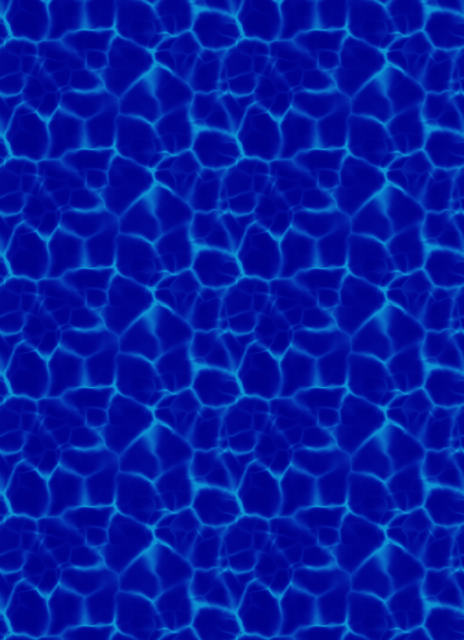
Write a Shadertoy shader that draws this texture.

```glsl
// Tiled deep-blue water surface with a web of soft cyan caustic light.

#define REPEATS vec2(2.0, 5.37)   // tiles across and down the canvas
#define COARSE vec2(6.0, 3.0)     // large caustic cells per tile
#define FINE vec2(11.0, 6.0)      // small caustic cells per tile
#define LINE_WIDTH 0.17           // filament width, in cells
#define WARP 0.035                // waviness of the filaments
#define SEED 7.0

vec2 hash2(vec2 p) {
    vec3 q = fract(p.xyx * vec3(0.1031, 0.1030, 0.0973) + SEED * 0.137);
    q += dot(q, q.yzx + 33.33);
    return fract((q.xx + q.yz) * q.zy);
}

// Value noise that wraps after one tile.
float tileNoise(vec2 uv, vec2 period, float salt) {
    vec2 p = uv * period;
    vec2 i = floor(p);
    vec2 f = fract(p);
    f = f * f * (3.0 - 2.0 * f);
    vec2 a = mod(i, period) + salt;
    vec2 b = mod(i + 1.0, period) + salt;
    return mix(mix(hash2(a).x, hash2(vec2(b.x, a.y)).x, f.x),
               mix(hash2(vec2(a.x, b.y)).x, hash2(b).x, f.x), f.y);
}

// Wrapping cell web: x = filament strength, y = glow at the junctions.
vec2 causticWeb(vec2 uv, vec2 period, float salt) {
    vec2 p = uv * period;
    vec2 cell = floor(p);
    vec3 nearest = vec3(9.0);
    for (int y = -2; y <= 2; y++) {
        for (int x = -2; x <= 2; x++) {
            vec2 id = cell + vec2(x, y);
            vec2 site = id + 0.05 + 0.9 * hash2(mod(id, period) + salt);
            float d = length(site - p);
            if (d < nearest.x) nearest = vec3(d, nearest.xy);
            else if (d < nearest.y) nearest = vec3(nearest.x, d, nearest.y);
            else nearest.z = min(nearest.z, d);
        }
    }
    float edge = (nearest.y - nearest.x) / LINE_WIDTH;
    float line = 0.8 * exp(-edge * edge) + 0.2 * exp(-0.7 * edge);
    return vec2(line, exp(-5.0 * (nearest.z - nearest.x)));
}

vec3 waterColor(float light) {
    return vec3(0.045 * light, 0.55 * light * light, 0.51 + 0.31 * light);
}

void mainImage(out vec4 fragColor, in vec2 fragCoord) {
    // Tile coordinates, anchored to the top edge
    vec2 canvas = fragCoord / iResolution.xy;
    vec2 uv = vec2(canvas.x, 1.0 - canvas.y) * REPEATS;

    // Ripples bend the web, with finer wiggles on top
    vec2 ripple = vec2(tileNoise(uv, vec2(10.0, 5.0), 11.0),
                       tileNoise(uv, vec2(10.0, 5.0), 37.0)) - 0.5;
    vec2 wiggle = vec2(tileNoise(uv, vec2(28.0, 14.0), 53.0),
                       tileNoise(uv, vec2(28.0, 14.0), 71.0)) - 0.5;
    vec2 bent = uv + WARP * vec2(1.0, 2.0) * (ripple + 0.4 * wiggle);

    // Two webs, fading in and out along their length
    vec2 coarse = causticWeb(bent, COARSE, 5.0);
    vec2 fine = causticWeb(bent + 0.37, FINE, 91.0);
    float coarseFade = smoothstep(0.1, 0.85, tileNoise(uv, vec2(8.0, 4.0), 23.0));
    float fineFade = smoothstep(0.35, 0.95, tileNoise(uv, vec2(7.0, 4.0), 67.0));

    // Dim mottled depth below the light
    float depth = 0.6 * tileNoise(uv, vec2(6.0, 3.0), 41.0)
                + 0.4 * tileNoise(uv, vec2(22.0, 11.0), 83.0);

    float light = 0.02 + 0.22 * depth;
    light += coarse.x * mix(0.2, 0.68, coarseFade);
    light += coarse.x * coarse.y * 0.28;
    light += fine.x * (0.04 + 0.36 * fineFade);
    fragColor = vec4(waterColor(clamp(light, 0.0, 1.0)), 1.0);
}
```
